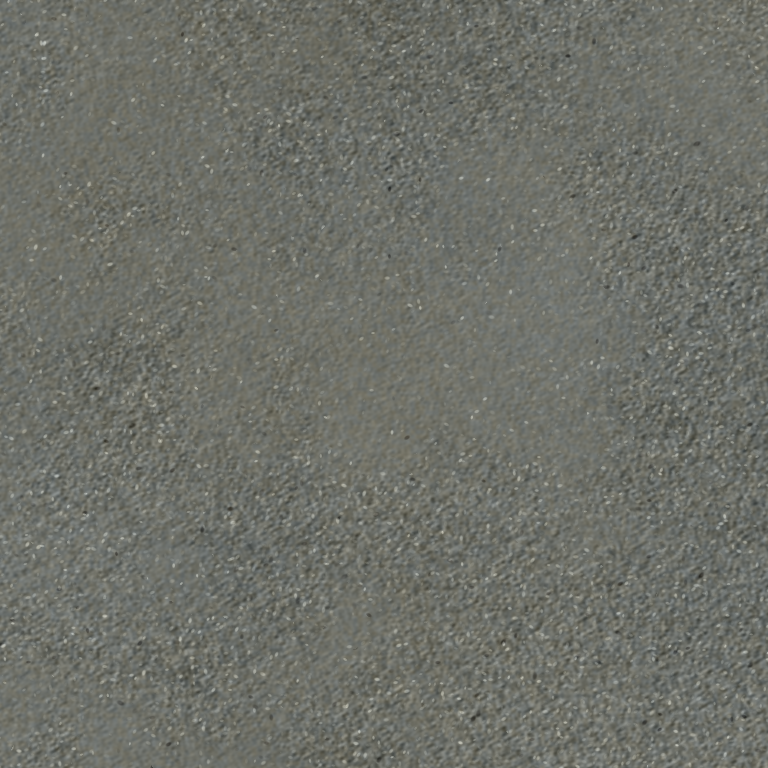
Give the GLSL for this texture, as a WebGL 1 fragment shader.

```glsl
precision highp float;
// Fine grey-green stone: a gritty, slightly slanted grain whose contrast fades
// in and out in soft patches, strewn with pale chips and a few dark pits.
// Value noise makes the grain and patches; jittered cells make the specks.
uniform vec2 u_resolution;

float hash(vec2 p) {
  return fract(sin(dot(p, vec2(127.1, 311.7))) * 43758.5453);
}

float noise(vec2 p) {
  vec2 cell = floor(p), f = fract(p);
  f = f * f * (3.0 - 2.0 * f);
  return mix(mix(hash(cell), hash(cell + vec2(1.0, 0.0)), f.x),
             mix(hash(cell + vec2(0.0, 1.0)), hash(cell + 1.0), f.x), f.y);
}

float fbm(vec2 p) {
  float sum = 0.0, weight = 0.5;
  for (int i = 0; i < 5; i++) {
    sum += weight * noise(p);
    p = mat2(0.8, -0.6, 0.6, 0.8) * p * 2.03 + 17.3;
    weight *= 0.55;
  }
  return sum / 1.055;
}

// Height difference across the light direction
float emboss(vec2 p) {
  return noise(p) - noise(p + vec2(0.5, -0.9));
}

// Soft oval specks of random size, angle and strength, one at most per cell
float specks(vec2 p, float density, float seed) {
  vec2 cell = floor(p);
  float sum = 0.0;
  for (int y = -1; y <= 1; y++) {
    for (int x = -1; x <= 1; x++) {
      vec2 id = cell + vec2(float(x), float(y));
      vec2 key = id + seed;
      vec2 d = p - id - vec2(hash(key + 3.1), hash(key + 7.7));
      float angle = 0.6 + 2.4 * (hash(key + 11.3) - 0.5);
      float c = cos(angle), s = sin(angle);
      d = mat2(c, -s, s, c) * d * vec2(0.75, 1.2);
      float radius = mix(0.28, 0.5, hash(key + 19.9));
      float strength = hash(key + 23.5);
      float present = step(hash(key + 31.7), density);
      sum += present * mix(0.2, 1.0, pow(strength, 4.0))
           * (1.0 - smoothstep(radius * 0.3, radius, length(d)));
    }
  }
  return min(sum, 1.2);
}

void main() {
  vec2 p = gl_FragCoord.xy / u_resolution.y;

  // Patches of rough and worn surface, with ragged borders
  float rough = smoothstep(0.34, 0.7, fbm(p * 5.5 + 5.2) + 0.12 * (p.x - 0.5));
  float tone = fbm(p * 2.6 + 41.0) - 0.5;
  float tint = fbm(p * 4.0 + 73.0) - 0.5;

  // Fine slanted grain over unoriented grit
  vec2 slant = mat2(0.87, -0.5, 0.5, 0.87) * p;
  float grain = 0.55 * emboss(slant * vec2(190.0, 255.0))
              + 0.5 * (noise(p * 235.0 + 63.0) - 0.5)
              + 0.3 * (noise(slant * vec2(90.0, 125.0) + 31.0) - 0.5);
  float relief = grain * mix(0.1, 0.24, rough);

  vec3 color = vec3(0.440, 0.448, 0.420) - 0.022 * rough + 0.08 * tone;
  color += relief;

  // Cool and warm drift, broad and grain by grain
  float drift = 0.035 * tint + 0.05 * (noise(p * 160.0 + 9.0) - 0.5);
  color += drift * vec3(-0.5, 0.0, 0.8);

  // Pale chips gather on rough patches; dark pits are rare
  float chips = specks(p * 125.0, mix(0.12, 0.6, rough), 0.0);
  float pits = specks(p * 100.0, mix(0.02, 0.1, rough), 57.0);
  color += chips * vec3(0.23, 0.23, 0.22);
  color -= pits * vec3(0.18, 0.19, 0.18);

  gl_FragColor = vec4(clamp(color, 0.0, 1.0), 1.0);
}
```
